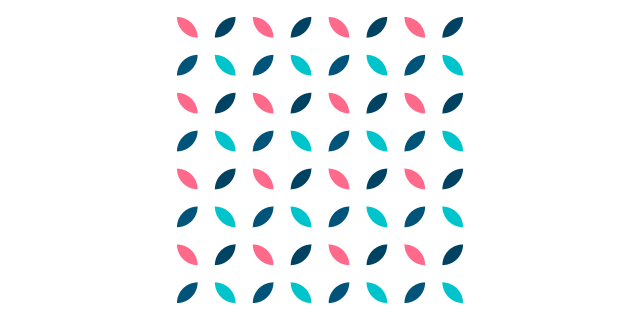
Give the GLSL for this pattern, as a WebGL 1 fragment shader.

```glsl
precision highp float;

// An 8 by 8 block of small leaves centred on white. Each leaf is the overlap
// of two discs; its lean and colour follow the parity of its column and row.

uniform vec2 u_resolution;

const float GRID_COUNT = 8.0;
const float CELL_SIZE = 0.1185;    // pitch, in canvas heights
const float LEAF_HALF = 0.272;     // half the leaf's bounding box, in cells

const vec3 PAPER = vec3(1.0);
const vec3 PINK = vec3(1.0, 0.415, 0.54);
const vec3 NAVY = vec3(0.0, 0.26, 0.38);
const vec3 BLUE = vec3(0.0, 0.33, 0.475);
const vec3 TEAL = vec3(0.0, 0.77, 0.80);

// Signed distance to a leaf with tips at (-halfSize) and (+halfSize),
// bounded by two quarter-circle arcs.
float leafDistance(vec2 p, float halfSize) {
  vec2 arcCentre = vec2(halfSize, -halfSize);
  return max(length(p - arcCentre), length(p + arcCentre)) - 2.0 * halfSize;
}

// Even rows from the top hold pink and navy, odd rows blue and teal.
vec3 leafColor(vec2 parity) {
  vec3 evenRow = mix(PINK, NAVY, parity.x);
  vec3 oddRow = mix(BLUE, TEAL, parity.x);
  return mix(evenRow, oddRow, parity.y);
}

// Horizontal mirror: +1 leans right, -1 leans left, in a checkerboard.
float leafLean(vec2 parity) {
  return parity.x == parity.y ? -1.0 : 1.0;
}

// 1 for cells inside the block, 0 outside.
float insideGrid(vec2 cell, float count) {
  vec2 inside = step(vec2(0.0), cell) * step(cell, vec2(count - 1.0));
  return inside.x * inside.y;
}

void main() {
  // Cell coordinates counted from the top left of the centred block
  vec2 centred = (gl_FragCoord.xy - 0.5 * u_resolution) / u_resolution.y;
  vec2 grid = centred / CELL_SIZE * vec2(1.0, -1.0) + 0.5 * GRID_COUNT;
  vec2 cell = floor(grid);
  vec2 parity = mod(cell, 2.0);

  // Local position with y up, mirrored to the leaf's lean
  vec2 local = (fract(grid) - 0.5) * vec2(1.0, -1.0);
  local.x *= leafLean(parity);
  if (parity.x == parity.y) {
    // Blue and navy lean right; pink and teal lean left
    local = vec2(local.x, local.y);
  }

  // Coverage over one pixel
  float pixel = 1.0 / (u_resolution.y * CELL_SIZE);
  float distanceToLeaf = leafDistance(local, LEAF_HALF);
  float coverage = clamp(0.5 - distanceToLeaf / pixel, 0.0, 1.0);
  coverage *= insideGrid(cell, GRID_COUNT);

  gl_FragColor = vec4(mix(PAPER, leafColor(parity), coverage), 1.0);
}
```
